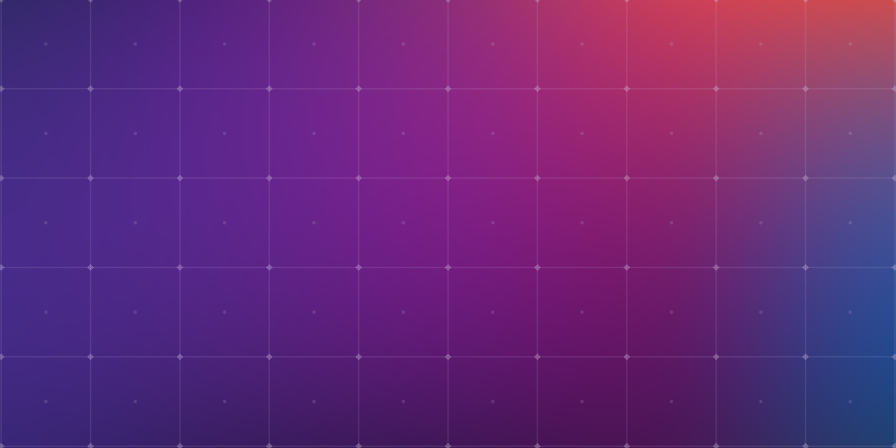
Write a WebGL 2 fragment shader that draws this background.

```glsl
#version 300 es
precision highp float;
// Violet to coral mesh gradient under a faint square grid with diamond nodes.
uniform vec2 u_resolution;
out vec4 fragColor;

const float CELL = 0.1995;                  // grid pitch, in canvas heights
const vec2 GRID_ORIGIN = vec2(0.0026, 0.0040);
const vec3 GRID_TINT = vec3(0.86, 0.78, 0.92);

// Colour stops from left to right, evenly spaced
const vec3 BOTTOM[5] = vec3[5](
    vec3(0.22, 0.15, 0.46), vec3(0.22, 0.115, 0.38), vec3(0.25, 0.09, 0.34),
    vec3(0.28, 0.09, 0.33), vec3(0.13, 0.25, 0.44));
const vec3 MIDDLE[5] = vec3[5](
    vec3(0.28, 0.17, 0.54), vec3(0.36, 0.15, 0.55), vec3(0.48, 0.12, 0.52),
    vec3(0.50, 0.13, 0.43), vec3(0.27, 0.31, 0.58));
const vec3 TOP[5] = vec3[5](
    vec3(0.20, 0.16, 0.42), vec3(0.34, 0.14, 0.50), vec3(0.55, 0.18, 0.47),
    vec3(0.79, 0.245, 0.35), vec3(0.80, 0.30, 0.31));

// Catmull-Rom weight of a stop at distance d
float cubicWeight(float d) {
    d = abs(d);
    if (d < 1.0) return 1.0 + d * d * (1.5 * d - 2.5);
    if (d < 2.0) return 2.0 + d * (-4.0 + d * (2.5 - 0.5 * d));
    return 0.0;
}

// Smooth horizontal gradient through five stops
vec3 gradientRow(vec3 stops[5], float x) {
    vec3 sum = vec3(0.0);
    float total = 0.0;
    for (int i = 0; i < 5; i++) {
        float weight = cubicWeight(4.0 * x - float(i));
        sum += weight * stops[i];
        total += weight;
    }
    return sum / total;
}

// Parabolic vertical blend of the three rows
vec3 meshGradient(vec2 uv) {
    float y = 2.0 * uv.y - 1.0;
    return gradientRow(BOTTOM, uv.x) * 0.5 * y * (y - 1.0)
         + gradientRow(MIDDLE, uv.x) * (1.0 - y * y)
         + gradientRow(TOP, uv.x) * 0.5 * y * (y + 1.0);
}

// Anti-aliased coverage of a shape with the given half width
float coverage(float dist, float halfWidth, float pixel) {
    return clamp((halfWidth - dist) / pixel + 0.5, 0.0, 1.0);
}

// Offset from the nearest point of a square lattice
vec2 latticeOffset(vec2 p, float pitch) {
    return (fract(p / pitch + 0.5) - 0.5) * pitch;
}

float diamond(vec2 p) {
    return abs(p.x) + abs(p.y);
}

void main() {
    float pixel = 1.0 / u_resolution.y;
    vec2 uv = gl_FragCoord.xy / u_resolution;
    vec2 p = gl_FragCoord.xy * pixel - GRID_ORIGIN;
    vec3 color = meshGradient(uv);

    // Grid lines, crossing diamonds and cell-centre dots
    vec2 node = latticeOffset(p, CELL);
    vec2 centre = latticeOffset(p - 0.5 * CELL, CELL);
    float line = coverage(min(abs(node.x), abs(node.y)), 0.0015, pixel);
    float nodeMark = coverage(diamond(node), 0.0075, pixel);
    float centreDot = coverage(length(centre), 0.0038, pixel);

    color = mix(color, GRID_TINT, 0.12 * line);
    color = mix(color, GRID_TINT, 0.30 * nodeMark);
    color = mix(color, GRID_TINT, 0.16 * centreDot);
    fragColor = vec4(color, 1.0);
}
```
